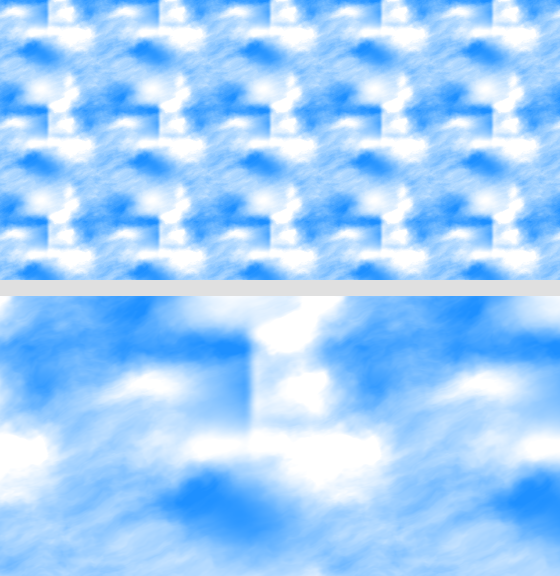
Top, the full canvas; bottom, a detail of the centre.
Give the GLSL for this texture, as a WebGL 2 fragment shader.

```glsl
#version 300 es
precision highp float;
// Seamless tile of soft white clouds on a bright blue sky, repeated across the canvas.

uniform vec2 u_resolution;
out vec4 fragColor;

const float TILES_PER_HEIGHT = 2.52;
const vec3 SKY_BLUE = vec3(0.12, 0.565, 1.0);
const vec3 CLOUD_WHITE = vec3(1.0);

// Puffs inside one tile, y pointing down: centre.xy, radius.xy
const vec4 CLOUDS[9] = vec4[9](
    vec4(0.37, 0.80, 0.19, 0.12), vec4(0.64, 0.86, 0.08, 0.09),
    vec4(0.61, 0.73, 0.06, 0.06), vec4(0.53, 0.95, 0.08, 0.05),
    vec4(0.14, 0.13, 0.15, 0.09), vec4(0.32, 0.29, 0.23, 0.06),
    vec4(0.64, 0.36, 0.18, 0.12), vec4(0.75, 0.28, 0.14, 0.07),
    vec4(0.59, 0.09, 0.06, 0.12));
const vec4 GAPS[6] = vec4[6](
    vec4(0.42, 0.51, 0.13, 0.11), vec4(0.26, 0.44, 0.13, 0.07),
    vec4(0.80, 0.07, 0.16, 0.09), vec4(0.09, 0.86, 0.16, 0.11),
    vec4(0.31, 0.98, 0.18, 0.06), vec4(0.03, 0.00, 0.10, 0.06));

float hash(vec2 p) {
    vec3 q = fract(p.xyx * 0.1031);
    q += dot(q, q.yzx + 33.33);
    return fract((q.x + q.y) * q.z);
}

// Value noise whose lattice wraps once per tile
float tiledNoise(vec2 p, vec2 period, float seed) {
    p *= period;
    vec2 cell = floor(p);
    vec2 f = p - cell;
    f = f * f * (3.0 - 2.0 * f);
    vec2 a = mod(cell, period) + seed;
    vec2 b = mod(cell + 1.0, period) + seed;
    return mix(mix(hash(a), hash(vec2(b.x, a.y)), f.x),
               mix(hash(vec2(a.x, b.y)), hash(b), f.x), f.y);
}

// Layered noise centred on zero
float tiledFbm(vec2 p, vec2 period, float seed) {
    float sum = 0.0;
    float weight = 0.5;
    for (int i = 0; i < 5; i++) {
        sum += weight * (tiledNoise(p, period, seed) - 0.5);
        period *= 2.0;
        weight *= 0.56;
        seed += 17.0;
    }
    return sum;
}

// Shortest offset to a centre on the wrapping tile
vec2 wrapOffset(vec2 p, vec2 centre) {
    return fract(p - centre + 0.5) - 0.5;
}

float puff(vec2 p, vec4 shape) {
    vec2 d = wrapOffset(p, shape.xy) / shape.zw;
    return exp(-dot(d, d));
}

// Upright crease: blue on its left side, white on its right
float crease(vec2 p, vec2 centre, vec2 size) {
    vec2 d = wrapOffset(p, centre);
    float side = 2.0 * smoothstep(-0.025, 0.025, d.x) - 1.0;
    float rise = d.y / size.y;
    return side * exp(-abs(d.x) / size.x - rise * rise);
}

float cloudCover(vec2 p) {
    // Calm zones keep their soft outline, the rest turns wispy
    float calm = max(puff(p, vec4(0.37, 0.80, 0.22, 0.16)),
                     max(puff(p, vec4(0.40, 0.50, 0.18, 0.15)),
                         puff(p, vec4(0.36, 0.20, 0.16, 0.18))));
    float rough = 1.0 - 0.8 * calm;
    vec2 warp = vec2(tiledFbm(p, vec2(5.0), 3.0), tiledFbm(p, vec2(5.0), 41.0));
    vec2 q = p + 0.16 * rough * warp;

    float cover = 0.56;
    for (int i = 0; i < CLOUDS.length(); i++) cover += 0.46 * puff(q, CLOUDS[i]);
    for (int i = 0; i < GAPS.length(); i++) cover -= 0.46 * puff(q, GAPS[i]);
    cover += 0.42 * crease(p, vec2(0.433, 0.10), vec2(0.08, 0.14));

    // Fine wisps, sheared by a whole tile so that they still wrap
    vec2 sheared = p + vec2(p.y, 0.0);
    cover += 0.75 * rough * tiledFbm(sheared + 0.1 * warp, vec2(6.0, 9.0), 71.0);
    return clamp(cover, 0.0, 1.0);
}

void main() {
    vec2 fromTop = vec2(gl_FragCoord.x, u_resolution.y - gl_FragCoord.y);
    vec2 tilePos = fromTop / u_resolution.y * TILES_PER_HEIGHT;
    fragColor = vec4(mix(SKY_BLUE, CLOUD_WHITE, cloudCover(tilePos)), 1.0);
}
```
